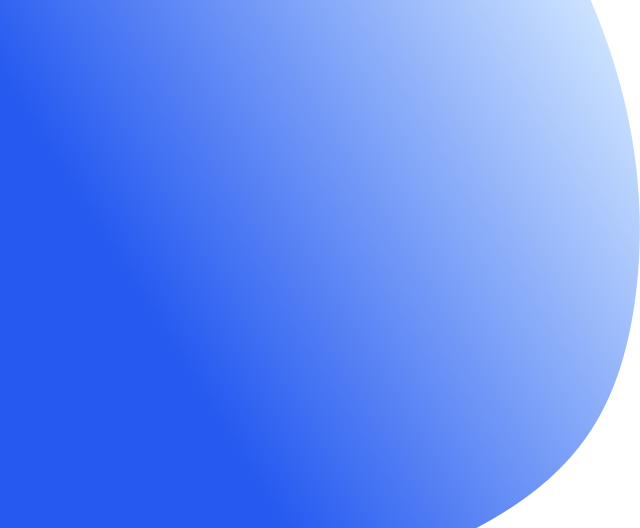
Reproduce this background procedurally as a WebGL 1 fragment shader.

```glsl
precision highp float;
// A large rounded blue panel on white, running off the left, top and bottom.
// Its right edge is a polynomial bulge; a slanted linear gradient fills it,
// staying flat deep blue at lower left and paling towards the upper right.

uniform vec2 u_resolution;

#define DEEP_BLUE vec3(0.145, 0.349, 0.941)
#define PALE_BLUE vec3(0.800, 0.888, 1.000)
#define PAPER vec3(1.0)
#define GRADIENT_DIR vec2(0.848, 0.530)
#define GRADIENT_START 0.451
#define GRADIENT_END 1.478
#define BULGE_TIP vec2(1.2117, 0.5656)
#define BULGE_CURVE 0.494
#define LOWER_CURL 2.618

// Approximate signed distance to the bulging edge, negative inside the panel.
float panelDistance(vec2 p) {
    float rise = p.y - BULGE_TIP.y;
    float below = max(-rise, 0.0);
    float edgeX = BULGE_TIP.x - BULGE_CURVE * rise * rise - LOWER_CURL * pow(below, 5.0);
    float slope = -2.0 * BULGE_CURVE * rise + 5.0 * LOWER_CURL * pow(below, 4.0);
    return (p.x - edgeX) / sqrt(1.0 + slope * slope);
}

// Slanted two-colour gradient, clamped at both ends.
vec3 panelColor(vec2 p) {
    float along = dot(p, GRADIENT_DIR) - GRADIENT_START;
    return mix(DEEP_BLUE, PALE_BLUE, clamp(along / (GRADIENT_END - GRADIENT_START), 0.0, 1.0));
}

void main() {
    // Canvas height is one unit.
    vec2 p = gl_FragCoord.xy / u_resolution.y;
    float coverage = clamp(0.5 - panelDistance(p) * u_resolution.y, 0.0, 1.0);
    gl_FragColor = vec4(mix(PAPER, panelColor(p), coverage), 1.0);
}
```
